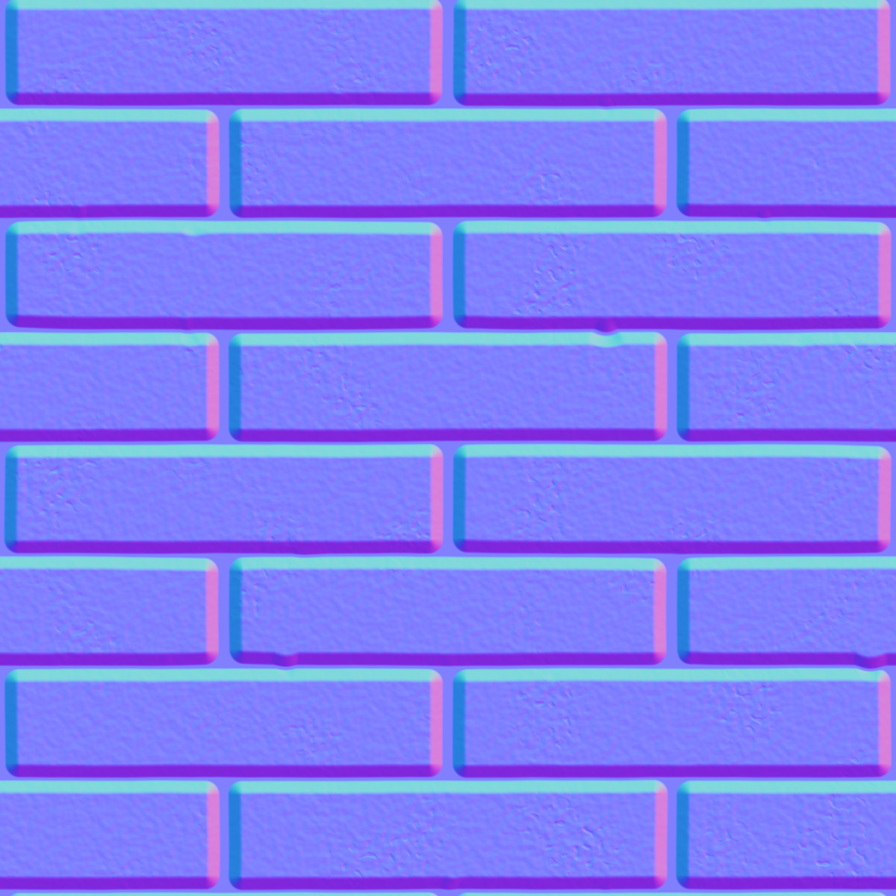
A WebGL 2 fragment shader for this texture map:

```glsl
#version 300 es
precision highp float;
// Tangent-space normal map of a running-bond brick wall with rounded, lightly worn bricks.

#define COLS 2.0            // bricks across
#define ROWS 8.0            // courses up
#define COURSE_SHIFT 0.0055 // height of the lowest joint
#define JOINT vec2(0.0042, 0.0010) // half widths of the joints
#define CORNER 0.0165       // corner radius
#define BEVEL 0.0142        // bevel width
#define BEVEL_SLOPE 0.97
#define WOBBLE 0.0012       // drift of the brick edges
#define CHIP 0.0050         // depth of local edge damage
#define GRAIN 0.055         // strength of the surface grain

uniform vec2 u_resolution;
out vec4 fragColor;

vec2 hash22(vec2 p) {
    vec3 q = fract(p.xyx * vec3(0.1031, 0.1030, 0.0973));
    q += dot(q, q.yzx + 33.33);
    return fract((q.xx + q.yz) * q.zy);
}

// Gradient vector of a lattice point, wrapped to the period
vec2 latticeGradient(vec2 cell, float period) {
    float angle = 6.28319 * hash22(mod(cell, period) + period * 1.7).x;
    return vec2(cos(angle), sin(angle));
}

// Gradient noise that repeats over the unit square
float tileNoise(vec2 uv, float period) {
    vec2 p = uv * period;
    vec2 i = floor(p), f = p - i;
    vec2 w = f * f * f * (f * (f * 6.0 - 15.0) + 10.0);
    vec2 e = vec2(1.0, 0.0);
    float a = dot(latticeGradient(i, period), f);
    float b = dot(latticeGradient(i + e.xy, period), f - e.xy);
    float c = dot(latticeGradient(i + e.yx, period), f - e.yx);
    float d = dot(latticeGradient(i + e.xx, period), f - e.xx);
    return mix(mix(a, b, w.x), mix(c, d, w.x), w.y);
}

// Signed distance to the nearest brick, negative inside
float brickDistance(vec2 uv) {
    // Shared drift and occasional chips
    vec2 p = uv;
    p.x += WOBBLE * tileNoise(uv, 11.0);
    p.y += WOBBLE * tileNoise(uv, 7.0) + 0.3 * WOBBLE * tileNoise(uv, 31.0);
    p.y += CHIP * smoothstep(0.40, 0.72, tileNoise(uv, 17.0));

    // Staggered brick cells
    vec2 grid = vec2(p.x * COLS, (p.y - COURSE_SHIFT) * ROWS);
    float row = mod(floor(grid.y), ROWS);
    grid.x += 0.5 * (1.0 - mod(row, 2.0));
    vec2 id = vec2(mod(floor(grid.x), COLS), row);
    vec2 pitch = 1.0 / vec2(COLS, ROWS);
    vec2 q = (fract(grid) - 0.5) * pitch;

    // Each brick gets its own length, tilt and bowed ends
    vec2 vary = hash22(id + 5.0);
    vec2 halfSize = 0.5 * pitch - JOINT;
    float along = q.x / halfSize.x;
    q.y += (vary.x - 0.5) * 0.0012 * along;
    halfSize.x -= 0.0012 * vary.y;
    halfSize.y -= 0.0022 * vary.x * vary.x * pow(abs(along), 6.0);

    vec2 r = abs(q) - halfSize + CORNER;
    return length(max(r, 0.0)) + min(max(r.x, r.y), 0.0) - CORNER;
}

// Fine relief of the brick faces: soft grain plus sparse dents
float grainHeight(vec2 uv) {
    float soft = tileNoise(uv, 150.0) / 150.0 + 0.8 * tileNoise(uv, 83.0) / 83.0;
    float dents = smoothstep(0.18, 0.50, tileNoise(uv + 0.37, 112.0)) / 112.0;
    float patches = smoothstep(-0.05, 0.45, tileNoise(uv, 9.0));
    return GRAIN * (soft * (0.75 + 0.5 * patches) - 1.1 * dents * patches);
}

void main() {
    vec2 uv = gl_FragCoord.xy / u_resolution;
    vec2 e = vec2(0.0008, 0.0);

    // Outward direction and depth inside the brick
    vec2 outward = vec2(brickDistance(uv + e.xy) - brickDistance(uv - e.xy),
                        brickDistance(uv + e.yx) - brickDistance(uv - e.yx));
    outward /= max(length(outward), 0.0001);
    float depth = -brickDistance(uv);

    // Bevel band between the joint and the flat face
    float onBrick = smoothstep(-0.0006, 0.0028, depth);
    float onFace = smoothstep(BEVEL - 0.0030, BEVEL + 0.0030, depth);
    vec2 slope = outward * BEVEL_SLOPE * onBrick * (1.0 - onFace);

    // Grain, fainter on the bevel
    vec2 grain = vec2(grainHeight(uv + e.xy) - grainHeight(uv - e.xy),
                      grainHeight(uv + e.yx) - grainHeight(uv - e.yx)) / (2.0 * e.x);
    slope -= grain * onBrick * mix(0.4, 1.0, onFace);

    vec3 normal = normalize(vec3(slope, 1.0));
    fragColor = vec4(normal * 0.5 + 0.5, 1.0);
}
```
